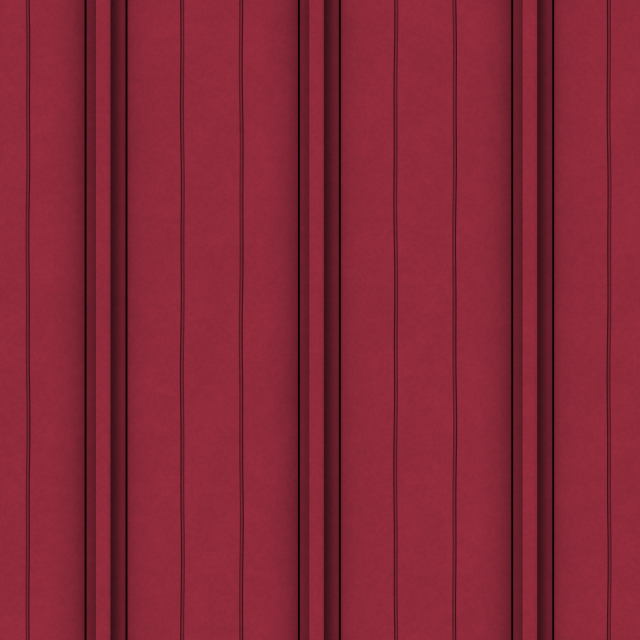
A Shadertoy shader for this texture:

```glsl
#define PANELS 3.0
#define SEAM_LEFT 0.401
#define SEAM_RIGHT 0.593
#define BATTEN_LEFT 0.450
#define BATTEN_RIGHT 0.518
#define GROOVE_A 0.131
#define GROOVE_B 0.855
#define GROOVE_GAP 0.0068
#define GRAIN_CELLS 256.0
#define GRAIN_AMOUNT 0.055
#define PAINT vec3(0.572, 0.168, 0.235)
#define SEAM_COLOR vec3(0.070, 0.0, 0.020)

const float TAU = 6.2831853;

float hash(vec2 p) {
    vec3 q = fract(vec3(p.xyx) * 0.1031);
    q += dot(q, q.yzx + 33.33);
    return fract((q.x + q.y) * q.z);
}

// Value noise on a lattice that wraps after a whole number of cells
float grain(vec2 uv, float cells) {
    vec2 p = uv * cells;
    vec2 i = floor(p), f = fract(p);
    f = f * f * (3.0 - 2.0 * f);
    vec2 a = mod(i, cells), b = mod(i + 1.0, cells);
    return mix(mix(hash(a), hash(vec2(b.x, a.y)), f.x),
               mix(hash(vec2(a.x, b.y)), hash(b), f.x), f.y) - 0.5;
}

// Exact pixel coverage of a vertical band centred on d = 0
float band(float d, float halfWidth, float px) {
    float overlap = min(d + 0.5 * px, halfWidth) - max(d - 0.5 * px, -halfWidth);
    return clamp(overlap / px, 0.0, 1.0);
}

float edge(float d, float px) {
    return clamp(d / px + 0.5, 0.0, 1.0);
}

// Small sideways drift of a scored line, periodic along its height
float wobble(float y, float seed) {
    return 0.0016 * sin(TAU * (2.0 * y + seed))
         + 0.0010 * sin(TAU * (5.0 * y + 2.7 * seed));
}

// Pair of thin scored lines with a faint hollow between them
float groove(float d, float leftDepth, float rightDepth, float px) {
    float shade = 1.0 - 0.16 * band(d, GROOVE_GAP, px);
    shade *= 1.0 - leftDepth * band(d + GROOVE_GAP, 0.0028, px);
    return shade * (1.0 - rightDepth * band(d - GROOVE_GAP, 0.0028, px));
}

void mainImage(out vec4 fragColor, in vec2 fragCoord) {
    vec2 uv = fragCoord / iResolution.xy;
    float px = PANELS / iResolution.x;
    float u = fract(uv.x * PANELS);
    float seed = hash(vec2(floor(uv.x * PANELS), 7.0));

    // Flat panel, shaded towards the seams
    float rise = smoothstep(0.22, SEAM_LEFT, u);
    float panelLeft = 1.0 - 0.12 * rise - 0.13 * pow(rise, 6.0);
    float panelRight = 1.0 - 0.17 * exp(-max(u - SEAM_RIGHT, 0.0) / 0.045);

    // Recesses on either side of the raised batten
    float recessLeft = mix(0.78, 0.66, smoothstep(SEAM_LEFT, BATTEN_LEFT, u));
    float recessRight = mix(0.40, 0.74, smoothstep(BATTEN_RIGHT, SEAM_RIGHT - 0.012, u));
    float batten = 1.0 - 0.07 * smoothstep(BATTEN_RIGHT - 0.02, BATTEN_RIGHT, u);

    float shade = mix(panelLeft, recessLeft, edge(u - SEAM_LEFT, px));
    shade = mix(shade, batten, edge(u - BATTEN_LEFT, px));
    shade = mix(shade, recessRight, edge(u - BATTEN_RIGHT, px));
    shade = mix(shade, panelRight, edge(u - SEAM_RIGHT, px));

    // Scored grooves
    shade *= groove(u - GROOVE_A - wobble(uv.y, seed), 0.32, 0.50, px);
    shade *= groove(u - GROOVE_B - wobble(uv.y, seed + 0.4), 0.50, 0.32, px);

    // Broad paint mottling and fine grain
    float mottle = sin(TAU * (2.0 * uv.x + 3.0 * uv.y) + 2.0 * sin(TAU * 2.0 * uv.y))
                 + sin(TAU * (5.0 * uv.x - 4.0 * uv.y) + 1.5 * sin(TAU * 3.0 * uv.x));
    shade *= 1.0 + 0.006 * mottle + GRAIN_AMOUNT * grain(uv, GRAIN_CELLS)
           + 0.03 * grain(uv, 64.0);
    vec3 color = PAINT * shade;

    // Deep seams with a soft contact shadow
    float seamDist = min(abs(u - SEAM_LEFT), abs(u - SEAM_RIGHT));
    color *= 1.0 - 0.25 * exp(-seamDist / 0.006);
    float seam = band(u - SEAM_LEFT, 0.0043, px) + band(u - SEAM_RIGHT, 0.0043, px);
    color = mix(color, SEAM_COLOR, seam);

    fragColor = vec4(color, 1.0);
}
```
